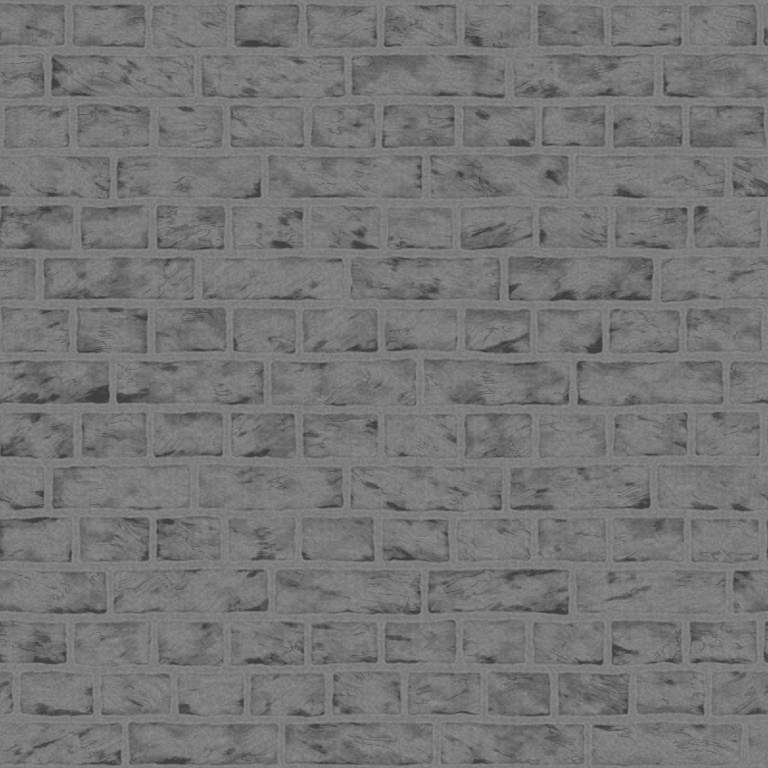
A Shadertoy shader for this texture map:

```glsl
// Grey weathered brick wall: 15 courses of long and short bricks in raised, grainy mortar.

float hash(vec2 p) {
    return fract(sin(dot(p, vec2(127.1, 311.7))) * 43758.5453);
}

// Value noise whose lattice wraps after the given period
float noise(vec2 p, float period) {
    vec2 i = floor(p), f = fract(p);
    f = f * f * (3.0 - 2.0 * f);
    vec2 a = mod(i, period), b = mod(i + 1.0, period);
    return mix(mix(hash(a), hash(vec2(b.x, a.y)), f.x),
               mix(hash(vec2(a.x, b.y)), hash(b), f.x), f.y);
}

float fbm(vec2 p) {
    float sum = 0.0, amp = 0.53;
    for (int k = 0; k < 4; k++) {
        sum += amp * noise(p, 512.0);
        p = p * 2.03 + 17.3;
        amp *= 0.5;
    }
    return sum;
}

// Position of a vertical joint, in bricks, slightly uneven
float joint(float i, float row, float count) {
    float amount = count < 7.0 ? 0.07 : 0.13;
    return i + amount * (hash(vec2(mod(i, count), row)) - 0.5);
}

float roundedBox(vec2 p, vec2 halfSize, float radius) {
    vec2 d = abs(p) - halfSize + radius;
    return length(max(d, 0.0)) + min(max(d.x, d.y), 0.0) - radius;
}

void mainImage(out vec4 fragColor, in vec2 fragCoord) {
    vec2 uv = fragCoord / iResolution.xy;
    float pixel = 15.0 / iResolution.y;

    // Courses, one unit high, gently uneven
    vec2 p = uv * 15.0;
    p.y -= 0.06 * sin(6.2832 * (uv.y - 0.43));
    p.y += 0.06 * (noise(uv * 15.0, 15.0) - 0.5);
    float row = mod(floor(p.y), 15.0);

    // Long courses alternate with short ones, except for one doubled short course
    bool isLong = row < 0.5 || (row > 1.5 && mod(row, 2.0) > 0.5);
    float width = isLong ? 3.0 : 1.5;
    float count = 15.0 / width;
    float shift = row == 1.0 ? 0.25 : -0.05;
    if (isLong) shift = row < 0.5 ? 0.85 : (mod(row, 4.0) < 1.5 ? 0.29 : 0.75);

    // Brick between two neighbouring joints
    float x = p.x / width - shift;
    float i = floor(x + 0.5);
    if (x < joint(i, row, count)) i -= 1.0;
    float left = joint(i, row, count), right = joint(i + 1.0, row, count);
    vec2 id = vec2(mod(i, count), row);
    vec2 q = vec2((x - 0.5 * (left + right)) * width, fract(p.y) - 0.5);
    vec2 halfSize = vec2(0.5 * (right - left) * width - 0.085, 0.405);
    float seed = hash(id + 7.3), tilt = hash(id + 31.7) - 0.5;

    // Slightly rough outline
    float dist = roundedBox(q, halfSize, 0.05);
    dist += 0.04 * (noise(uv * 60.0, 60.0) - 0.5) + 0.025 * (noise(uv * 150.0, 150.0) - 0.5);
    float soft = 0.02 + pixel * 0.5;
    float inside = 1.0 - smoothstep(-soft, soft, dist);
    float depth = max(-dist, 0.0);

    // Brick-local surface coordinates, stretched along a tilted grain
    vec2 c = q + 40.0 * vec2(seed, hash(id + 3.1)) + 5.0;
    vec2 g = vec2(c.x + tilt * q.y, c.y - 1.1 * tilt * q.x);
    vec2 streak = g * vec2(2.2, 6.0) + 1.2 * noise(c * 3.0, 512.0);

    // Soft soiling that gathers along the edges, unevenly
    float rim = exp(-depth / 0.1) * (0.35 + 0.65 * smoothstep(0.2, 0.7, noise(c * 2.2 + 30.0, 512.0)));
    float soil = smoothstep(0.42, 0.9, fbm(c * vec2(2.5, 3.5)) + 0.36 * rim);
    float shade = soil * (0.055 + 0.07 * seed);

    // Dark worn patches, strongest along the lower edge
    float lowEdge = rim * smoothstep(0.1, -0.4, q.y);
    float patches = fbm(g * vec2(2.2, 5.0) + 60.0) + 0.2 * lowEdge + 0.08 * rim;
    shade += 0.17 * smoothstep(0.65, 0.86, patches);

    // Creases and chiselled relief
    float ridge = abs(fbm(streak) - 0.5);
    float creaseZone = smoothstep(0.5, 0.75, noise(c * 2.8 + 90.0, 512.0));
    shade += 0.09 * creaseZone * (1.0 - smoothstep(0.0, 0.06, ridge));
    float relief = fbm(streak * 1.8) - fbm(streak * 1.8 + vec2(0.1, 0.3));

    // Mortar base, brick face and the thin lip around each brick
    float grain = noise(uv * 400.0, 400.0) - 0.5;
    float tone = 0.496 + 0.065 * grain;
    tone += inside * (0.1 * relief - shade);
    tone += 0.014 * exp(-pow((dist - 0.035) / 0.022, 2.0));
    tone -= 0.024 * exp(-pow((dist + 0.01) / 0.025, 2.0));
    tone -= 0.016 * exp(-pow((dist - 0.075) / 0.02, 2.0));

    fragColor = vec4(vec3(clamp(tone, 0.25, 0.55)), 1.0);
}
```
